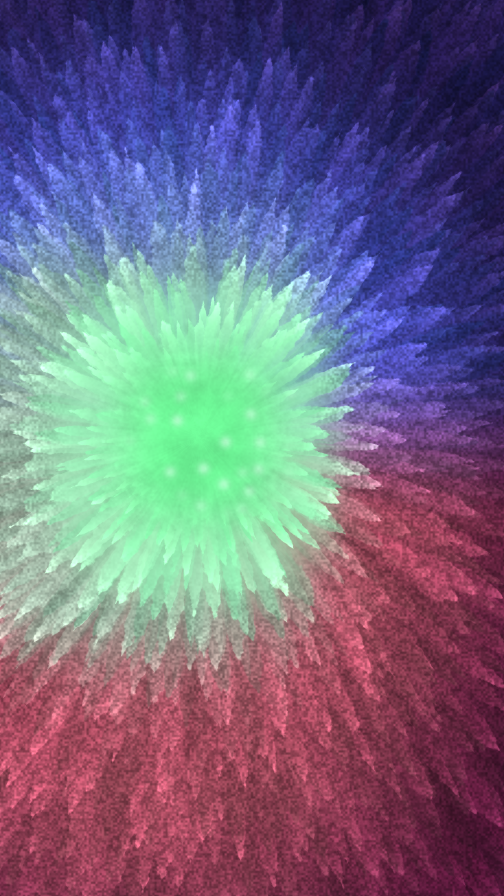
A WebGL 2 fragment shader for this background:

```glsl
#version 300 es
precision highp float;
// Radial burst of coloured powder: a mint core over blue, crimson and dark violet plumes.
uniform vec2 u_resolution;
out vec4 fragColor;

const float TAU = 6.2831853;
const int LAYERS = 40;
const vec2 BURST = vec2(0.395, 0.91);

float hash(vec2 p) {
  vec3 q = fract(vec3(p.xyx) * 0.1031);
  q += dot(q, q.yzx + 33.33);
  return fract((q.x + q.y) * q.z);
}

float noise(vec2 p) {
  vec2 i = floor(p), f = fract(p);
  f = f * f * (3.0 - 2.0 * f);
  return mix(mix(hash(i), hash(i + vec2(1, 0)), f.x),
             mix(hash(i + vec2(0, 1)), hash(i + vec2(1, 1)), f.x), f.y);
}

float fbm(vec2 p) {
  float sum = 0.0, amp = 0.5;
  for (int i = 0; i < 4; i++) {
    sum += amp * noise(p);
    p = p * 2.03 + 17.0;
    amp *= 0.5;
  }
  return sum;
}

// Soft rounded region: 1 inside, 0 outside
float region(vec2 p, vec2 centre, vec2 radii, float inner, float outer) {
  vec2 q = abs(p - centre) / radii;
  return 1.0 - smoothstep(inner, outer, pow(dot(q * q, q) + 1e-6, 1.0 / 3.0));
}

float coreMask(vec2 p) {
  return region(p, BURST - vec2(0.015, 0.01), vec2(0.3, 0.34), 0.76, 1.1);
}

float hazeMask(vec2 p) {
  return region(p, vec2(0.26, 0.88), vec2(0.42, 0.43), 0.72, 1.12);
}

// Broad colour of the powder at a place, in units of the canvas width
vec3 powder(vec2 p) {
  float sky = smoothstep(0.74, 1.14, p.y + 0.06 * (p.x - 0.5));
  float dark = smoothstep(0.5, 1.05, length((p - vec2(0.3, 0.77)) * vec2(1.2, 0.92)));
  vec3 lit = mix(vec3(0.64, 0.29, 0.36), vec3(0.30, 0.35, 0.82), sky);
  vec3 deep = mix(vec3(0.30, 0.08, 0.20), vec3(0.12, 0.09, 0.28), sky);
  vec3 col = mix(lit, deep, dark);

  vec3 pale = mix(vec3(0.71, 0.47, 0.49), vec3(0.45, 0.56, 0.81), sky);
  col = mix(col, pale, 0.8 * region(p, vec2(0.32, 0.92), vec2(0.40, 0.55), 0.72, 1.15));
  col = mix(col, vec3(0.59, 0.74, 0.65), 0.95 * hazeMask(p));

  vec3 mint = mix(vec3(0.63, 0.97, 0.75), vec3(0.42, 0.95, 0.58),
                  region(p, BURST, vec2(0.25, 0.28), 0.2, 1.0));
  return mix(col, mint, coreMask(p));
}

// Feathered spikes around one ring, painted over what lies behind
vec3 paintSpikes(vec3 col, vec2 p, float ring, float seed, float rough) {
  vec2 v = p - BURST;
  float r = length(v);
  float count = floor(TAU * ring / mix(0.045, 0.085, hash(vec2(seed, 9.1)))) + 4.0;
  float shift = hash(vec2(seed, 3.7));
  float a = atan(v.y, v.x) / TAU * count + shift;
  float id = mod(floor(a), count);
  float across = fract(a) - 0.5;
  float rnd = hash(vec2(id, seed + 11.0));
  float tint = hash(vec2(id + 41.0, seed));

  float tip = ring + (rnd - 0.5) * 0.17 + 0.07 * pow(tint, 8.0);
  float depth = max(tip - r, -0.1);
  float width = 0.97 * (1.0 - exp(-depth / 0.062));
  float edge = width - 2.0 * abs(across) + (rough - 0.5) * 0.6;
  float mask = smoothstep(0.0, 0.16, edge) * smoothstep(0.0, 0.01, depth);
  float alpha = mask * exp(-max(depth, 0.0) / 0.11) * 0.9 * smoothstep(0.1, 0.27, r);

  float axis = (floor(a) + 0.5 - shift) / count * TAU;
  vec2 root = BURST + max(tip - 0.08, 0.0) * vec2(cos(axis), sin(axis));
  vec3 c = mix(powder(p), powder(root), 0.7);
  float glint = exp(-max(depth, 0.0) / 0.03);
  float shade = 0.82 + 0.32 * tint + 0.24 * across;
  c = c * mix(shade, 1.0, 0.75 * coreMask(p)) + (tint - 0.5) * vec3(0.1, 0.02, 0.05);
  c += glint * (0.06 + 0.2 * c) * (0.5 + tint);
  return mix(col, c, alpha);
}

// Scattered soft lights, one per grid cell
float sparkle(vec2 p, float size) {
  vec2 cell = floor(p / size);
  float sum = 0.0;
  for (int k = 0; k < 9; k++) {
    vec2 id = cell + vec2(k % 3 - 1, k / 3 - 1);
    vec2 spot = id + 0.15 + 0.7 * vec2(hash(id + 5.0), hash(id + 29.0));
    float d = length(p / size - spot);
    sum += exp(-d * d * 16.0) * smoothstep(0.3, 0.9, hash(id + 71.0));
  }
  return sum;
}

void main() {
  vec2 p = gl_FragCoord.xy / u_resolution.x;
  vec2 v = p - BURST;
  float r = length(v);
  float rough = mix(fbm(p * 70.0), noise(v / max(r, 0.001) * 28.0 + r * 5.0), 0.3);
  // Plumes from the outermost ring inward
  vec3 col = powder(p) * (0.8 + 0.35 * rough);
  for (int i = 0; i < LAYERS; i++)
    col = paintSpikes(col, p, mix(1.14, 0.16, float(i) / float(LAYERS - 1)), float(i) * 7.0, rough);
  // Cloudy core with lights, then dusty grain outside it
  float core = coreMask(p);
  col = mix(col, powder(p) * (0.9 + 0.22 * fbm(p * 16.0)), 1.0 - smoothstep(0.08, 0.24, r));
  float lights = sparkle(p, 0.046) * region(p, BURST + vec2(0.03, 0.0), vec2(0.2), 0.4, 1.1);
  col = mix(col, vec3(0.74, 1.0, 0.83), min(0.75 * lights, 0.8));
  float dust = (1.0 - core) * mix(1.0, 0.5, hazeMask(p));
  col *= 1.0 + (noise(p * 230.0) - 0.5) * (0.03 + 0.42 * dust) + (rough - 0.5) * (0.05 + 0.3 * dust);
  fragColor = vec4(clamp(col, 0.0, 1.0), 1.0);
}
```
